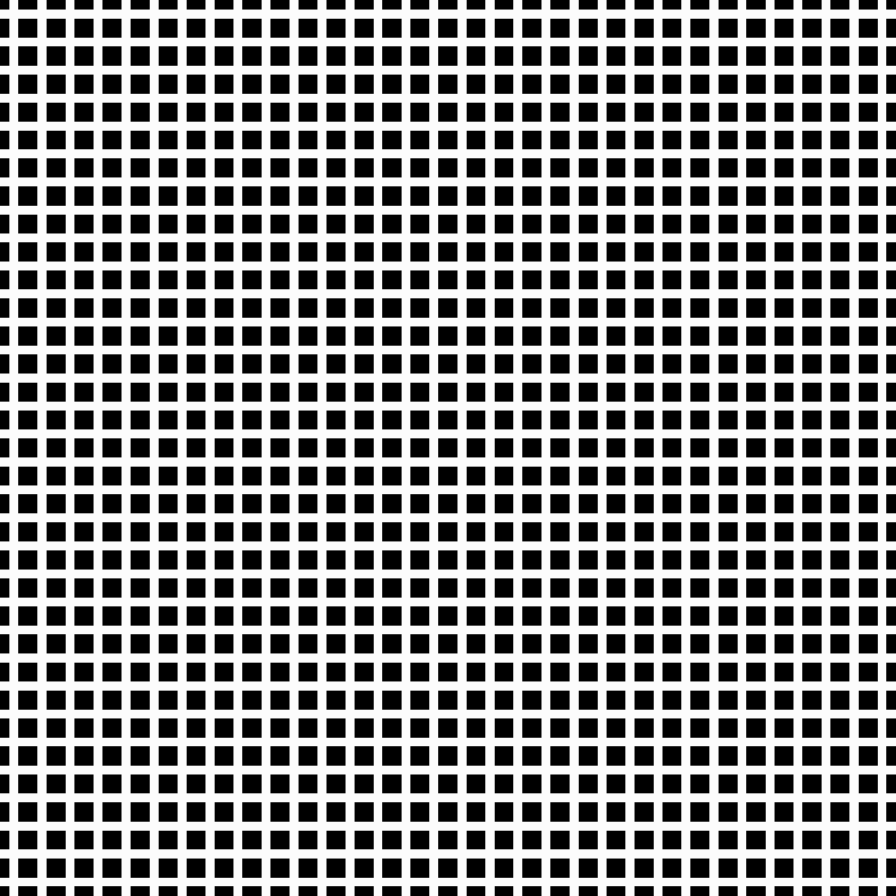
This pattern is drawn by a WebGL 2 fragment shader. Its source:

```glsl
#version 300 es
precision highp float;

uniform vec2 u_resolution;
out vec4 fragColor;

const float REPEATS = 32.0;        // squares across and down
const float HALF_SIDE = 0.3406;    // half a square, in cells
const float EDGE_JITTER = 0.01;    // slight unevenness of the edges, in cells
const vec3 PAPER = vec3(0.99);
const vec3 INK = vec3(0.0);

float hash(float n) {
    float h = fract(n * 0.1031);
    h *= h + 33.33;
    h *= h + h;
    return fract(h);
}

// Smoothed coverage of evenly spaced bars along one axis, centred on whole cells
float barCoverage(float position, float pixel, float seed) {
    float index = floor(position + 0.5);
    float offset = position - index;

    // Each edge of a bar shifts a little; the index wraps so the tile closes
    float edgeId = 2.0 * mod(index, REPEATS) + step(0.0, offset);
    float shift = (2.0 * hash(edgeId + seed) - 1.0) * EDGE_JITTER;

    return clamp((HALF_SIDE + shift - abs(offset)) / pixel + 0.5, 0.0, 1.0);
}

void main() {
    vec2 cell = gl_FragCoord.xy / u_resolution * REPEATS;
    vec2 pixel = REPEATS / u_resolution;

    // Squares are where columns and rows cross
    float column = barCoverage(cell.x, pixel.x, 7.0);
    float row = barCoverage(cell.y, pixel.y, 131.0);

    fragColor = vec4(mix(PAPER, INK, column * row), 1.0);
}
```
